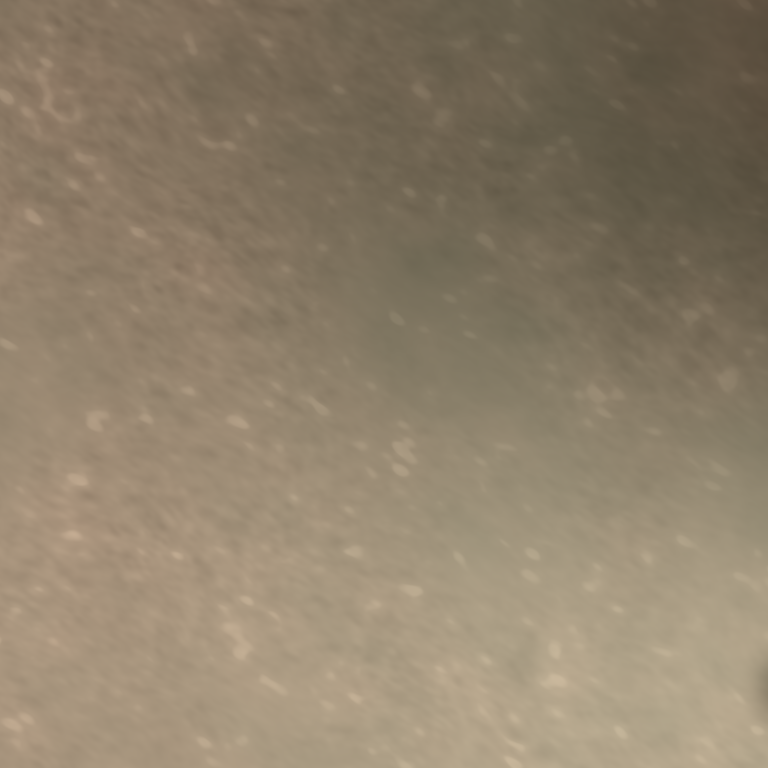
A three.js fragment shader for this texture:

```glsl
// A matte, softly lit plaster-like surface: dark olive brown above, pale beige below.
// A slanted light ramp sets the tone; soft cellular noise (random blobs in jittered
// cells) adds slanting grain, mottling, faint vertical streaks and sparse flecks.

#define DARK_COLOR vec3(0.40, 0.36, 0.29)
#define LIGHT_COLOR vec3(0.71, 0.645, 0.545)
#define WARM_TINT vec3(0.010, -0.006, -0.004)
#define GRAIN_ANGLE -0.55
#define GRAIN_SCALE vec2(44.0, 80.0)
#define GRAIN_AMOUNT 0.075
#define FINE_AMOUNT 0.045
#define MOTTLE_AMOUNT 0.045
#define STREAK_AMOUNT 0.030
#define FLECK_AMOUNT 0.16

varying vec2 vUv;

vec3 hash3(vec2 cell) {
  vec3 p = fract(vec3(cell.xyx) * vec3(0.1031, 0.1030, 0.0973));
  p += dot(p, p.yxz + 33.33);
  return fract((p.xxy + p.yzz) * p.zyx);
}

// Cellular noise: one soft light or dark blob per jittered cell, centred on zero.
float blobNoise(vec2 p) {
  vec2 cell = floor(p);
  float sum = 0.0;
  for (int j = -1; j <= 1; j++) {
    for (int i = -1; i <= 1; i++) {
      vec2 neighbour = cell + vec2(float(i), float(j));
      vec3 rnd = hash3(neighbour + 200.0);
      vec2 offset = p - neighbour - rnd.xy;
      float falloff = max(0.0, 1.0 - dot(offset, offset));
      sum += (2.0 * rnd.z - 1.0) * falloff * falloff;
    }
  }
  return sum;
}

vec2 rotate(vec2 p, float angle) {
  float c = cos(angle), s = sin(angle);
  return vec2(c * p.x + s * p.y, c * p.y - s * p.x);
}

// Smooth light ramp: gentle on the left, steep and later on the right.
// Zero is DARK_COLOR and one is LIGHT_COLOR.
float lightRamp(vec2 uv) {
  float depth = 1.0 - uv.y;
  float shade = mix(0.40, -0.18, uv.x);
  float lit = mix(0.79, 1.06, uv.x);
  float start = 0.2 * uv.x;
  float end = mix(0.9, 0.95, uv.x);
  return mix(shade, lit, smoothstep(start, end, depth));
}

void main() {
  vec2 uv = vUv;

  // Bend the grain slightly so that its direction wanders.
  vec2 warp = vec2(blobNoise(uv * 9.0), blobNoise(uv * 9.0 + 40.0));
  vec2 slanted = rotate(uv + 0.008 * warp, GRAIN_ANGLE);

  // Noise layers from fine to broad.
  float grain = blobNoise(slanted * GRAIN_SCALE);
  float fine = blobNoise(slanted * GRAIN_SCALE * 1.9 + 17.0);
  float mottle = blobNoise(slanted * vec2(17.0, 25.0) + 61.0);
  float cloud = blobNoise(uv * 5.0 + 83.0);
  float streak = blobNoise(uv * vec2(17.0, 2.6) + 29.0);

  // Grain is strongest at lower left and blurred towards upper right.
  float clarity = mix(1.0, 0.5, smoothstep(0.4, 1.5, uv.x + 0.7 * uv.y));
  float patchiness = 0.85 + 0.5 * cloud;

  float tone = lightRamp(uv);
  tone += clarity * patchiness * (GRAIN_AMOUNT * grain + FINE_AMOUNT * fine);
  tone += MOTTLE_AMOUNT * mottle + 0.025 * cloud + STREAK_AMOUNT * streak;

  // Sparse pale flecks where a fine and a broad blob coincide.
  tone += FLECK_AMOUNT * clarity * smoothstep(0.6, 1.3, grain + 0.5 * mottle - 0.1);

  // Soft shadow touching the right edge.
  vec2 toShadow = (uv - vec2(1.012, 0.1)) / vec2(0.028, 0.042);
  tone -= 0.6 * exp(-dot(toShadow, toShadow));

  // Warm on the left and in the upper right corner, olive between.
  float corner = smoothstep(0.35, 0.0, distance(uv, vec2(1.0)));
  float warmth = 1.0 - 1.6 * smoothstep(0.1, 0.75, uv.x) + 1.5 * corner;
  warmth += 0.5 * cloud + 0.3 * mottle;

  vec3 color = mix(DARK_COLOR, LIGHT_COLOR, tone) + WARM_TINT * warmth;
  gl_FragColor = vec4(clamp(color, 0.0, 1.0), 1.0);
}
```
